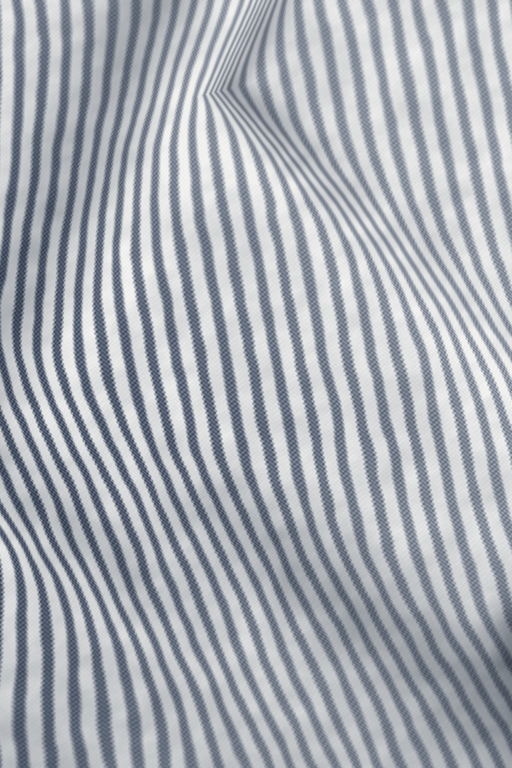
This texture is drawn by a WebGL 2 fragment shader. Its source:

```glsl
#version 300 es
precision highp float;
// Draped cotton with narrow blue-grey stripes on white.
// One stripe phase is sheared and squeezed along diagonal folds; a fine
// weave, small puckers and soft fold shading are laid over the stripes.
uniform vec2 u_resolution;
out vec4 outColor;

const vec3 WHITE = vec3(0.868, 0.873, 0.875);
const vec3 NAVY = vec3(0.310, 0.350, 0.425);
const vec3 FADED = vec3(0.520, 0.550, 0.600);
const vec3 SHADOW_TINT = vec3(1.08, 1.0, 0.90);
const float STRIPE_WIDTH = 0.42;

float hash(vec2 p) {
    p = fract(p * vec2(0.1031, 0.1137));
    p += dot(p, p.yx + 33.33);
    return fract((p.x + p.y) * p.x * 17.0);
}

float noise(vec2 p) {
    vec2 i = floor(p), f = fract(p);
    f = f * f * (3.0 - 2.0 * f);
    return mix(mix(hash(i), hash(i + vec2(1, 0)), f.x),
               mix(hash(i + vec2(0, 1)), hash(i + vec2(1, 1)), f.x), f.y);
}

float fbm(vec2 p) {
    float sum = 0.0, gain = 0.5;
    for (int i = 0; i < 4; i++) {
        sum += gain * noise(p);
        p = p * 2.03 + 7.1;
        gain *= 0.5;
    }
    return sum;
}

// Smooth step from 0 to 1 across a fold line.
float rise(float d, float width) { return 0.5 + 0.5 * tanh(clamp(d / width, -8.0, 8.0)); }

// Soft ridge or valley around a fold line.
float bump(float d, float width) { return exp(-d * d / (width * width)); }

// Signed distances to the folds; p.y runs down from the top edge.
float flapFold(vec2 p) {
    float diagonal = ((p.x - 0.42) * 0.86 - (p.y - 0.18)) / 1.32;
    float upright = p.x - 0.42 - 0.55 * (0.18 - p.y);
    return min(diagonal, upright);
}
float leftFold(vec2 p) { return (p.x - 0.29) * 0.89 + (p.y - 0.1) * 0.45 - 0.07; }
float lowerFold(vec2 p) { return p.y - 1.02 - 0.7 * p.x; }
float sweepFold(vec2 p) { return p.y - 1.17 - 0.6 * (p.x - 0.65); }

// Running stripe count across the draped cloth.
float stripePhase(vec2 p) {
    float flap = rise(flapFold(p), 0.02 + 0.11 * max(p.x - 0.42, 0.0));
    float leanLength = 0.24 + 0.9 * max(0.42 - p.x, 0.0);
    float lean = 0.105 * (1.0 - smoothstep(-0.05, leanLength, p.y)) * (1.0 - flap);
    float sweep = 0.1 * smoothstep(-0.17, 0.18, sweepFold(p));
    float spine = 0.415 + 0.19 * (p.y - 0.18) + lean + sweep;
    float density = 20.8 - 3.0 * smoothstep(0.9, 1.5, p.y);
    float phase = (p.x - spine) * density;
    phase += 3.5 * flap;
    float leftSqueeze = 2.1 * (1.0 - smoothstep(0.3, 0.95, p.y));
    phase -= leftSqueeze * (1.0 - rise(leftFold(p), 0.085));
    phase -= 2.7 * rise(lowerFold(p), 0.06 + 0.16 * p.x);
    return phase + 0.34 * (fbm(p * vec2(12.0, 10.0)) - 0.5);
}

// Checked threads, faded out where they become too fine to draw.
float weave(float phase, float along, float blur) {
    vec2 thread = 6.2832 * vec2(phase * 5.0, along * 110.0);
    float check = sin(thread.x) * sin(thread.y);
    float twill = sin(thread.x * 0.5 + thread.y);
    return (0.75 * check + 0.25 * twill) * (1.0 - smoothstep(0.08, 0.15, blur));
}

float foldLight(vec2 p) {
    float flap = flapFold(p);
    float light = 0.995 + 0.07 * bump(flap + 0.07, 0.08);
    light -= 0.25 * bump(flap - 0.025, 0.04) * (1.0 - smoothstep(0.42, 0.8, p.x));
    light -= 0.2 * bump(leftFold(p) + 0.1, 0.1);
    light += 0.05 * bump(leftFold(p) - 0.07, 0.07);
    light -= 0.24 * bump(sweepFold(p), 0.13) * smoothstep(0.15, 0.6, p.x);
    light -= 0.15 * bump(lowerFold(p) + 0.09, 0.08) * (1.0 - smoothstep(0.2, 0.5, p.x));
    light -= 0.3 * bump(length((p - vec2(1.01, 1.25)) * vec2(1.0, 0.5)), 0.05);
    light -= 0.13 * smoothstep(1.15, 1.5, p.y);
    return light;
}

void main() {
    vec2 p = vec2(gl_FragCoord.x, u_resolution.y - gl_FragCoord.y) / u_resolution.x;
    float phase = stripePhase(p);
    float blur = fwidth(phase);

    // The middle band is crisp; the cloth softens above and below it.
    float focus = bump(p.y - 0.85, 0.5);

    // Stripe coverage with a slightly ragged woven edge.
    float threads = weave(phase, p.y, blur) * mix(0.4, 1.0, focus);
    float edge = abs(fract(phase) - 0.5) - 0.5 * STRIPE_WIDTH + 0.03 * threads;
    float soft = mix(0.11, 0.06, focus) + 0.7 * blur;
    float stripe = 1.0 - smoothstep(-soft, soft, edge);

    // Dye fades towards the top and right; pale threads show through.
    float fade = smoothstep(0.1, 0.85, 0.75 * p.x + 0.55 * abs(p.y - 0.85));
    vec3 dye = mix(NAVY, FADED, fade) + 0.12 * threads;
    vec3 ground = WHITE + 0.02 * threads;
    vec3 color = mix(ground, dye, stripe);

    // Broad folds and small puckers.
    float pucker = fbm(p * vec2(20.0, 28.0) + p.yx * 5.0) - 0.47;
    float light = foldLight(p) + 0.15 * pucker + 0.14 * (fbm(p * 4.0 + 3.0) - 0.47);
    color *= pow(vec3(clamp(light, 0.4, 1.08)), SHADOW_TINT);
    outColor = vec4(clamp(color, 0.0, 1.0), 1.0);
}
```
